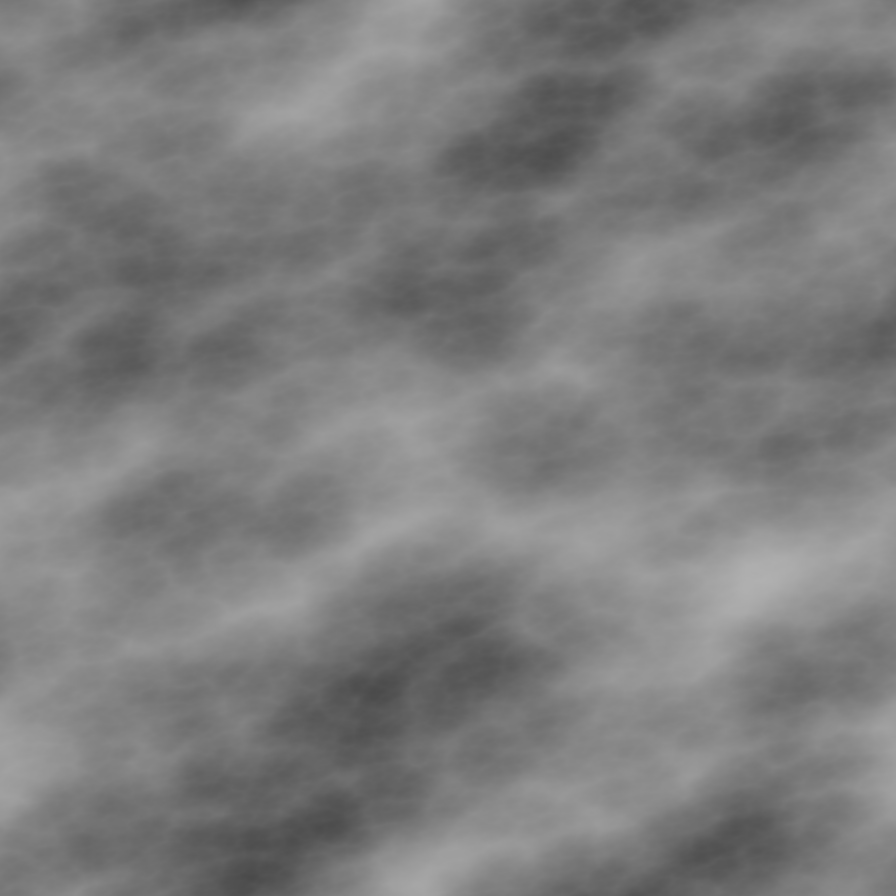
A Shadertoy shader for this texture:

```glsl
#define BASE_CELLS vec2(3.0, 5.0)
#define OCTAVES 6
#define GAIN 0.52
#define SOFTNESS 11.0
#define DEPTH_SPREAD 0.38
#define CELL_MEAN 0.184
#define MEAN_GREY 0.487
#define CONTRAST 0.32
#define HIGHLIGHT_ROLLOFF 0.35

vec3 hash3(vec3 p) {
    p = fract(p * vec3(0.1031, 0.1030, 0.0973));
    p += dot(p, p.yxz + 33.33);
    return fract((p.xxy + p.yxx) * p.zyx);
}

// Wraps a cell of the sheared grid into the unit tile
vec2 wrapCell(vec2 cell, vec2 cells, float shear) {
    float turns = floor((cell.x + 0.5) / cells.x);
    cell += turns * vec2(-cells.x, shear);
    return mod(cell, cells);
}

// Soft cellular noise: dark round hollows, pale creases between them
float softCells(vec2 uv, vec2 cells, float shear, float seed) {
    vec2 p = vec2(uv.x * cells.x, uv.y * cells.y - uv.x * shear);
    vec2 home = floor(p);
    float sum = 0.0;
    for (int y = -1; y <= 1; y++) {
        for (int x = -1; x <= 1; x++) {
            vec2 cell = home + vec2(x, y);
            vec3 rnd = hash3(vec3(wrapCell(cell, cells, shear), seed) + 1.7);
            vec2 offset = cell + rnd.xy - p;
            float height = dot(offset, offset) + DEPTH_SPREAD * (rnd.z - 0.5);
            sum += exp(-SOFTNESS * height);
        }
    }
    return -log(sum) / SOFTNESS;
}

void mainImage(out vec4 fragColor, in vec2 fragCoord) {
    vec2 uv = fragCoord / iResolution.xy;

    // Slanted layers; the finer ones lie flatter
    float clouds = 0.0;
    float weight = 1.0;
    float scale = 1.0;
    for (int i = 0; i < OCTAVES; i++) {
        float shear = floor(scale * 0.5) + 2.0;
        float layer = softCells(uv, BASE_CELLS * scale, shear, float(i) * 17.0 + 5.0);
        clouds += weight * (layer - CELL_MEAN);
        weight *= GAIN;
        scale *= 2.0;
    }

    // Hold back the brightest peaks
    clouds -= HIGHLIGHT_ROLLOFF * clouds * clouds;
    float grey = clamp(MEAN_GREY + CONTRAST * clouds, 0.0, 1.0);
    fragColor = vec4(vec3(grey), 1.0);
}
```
